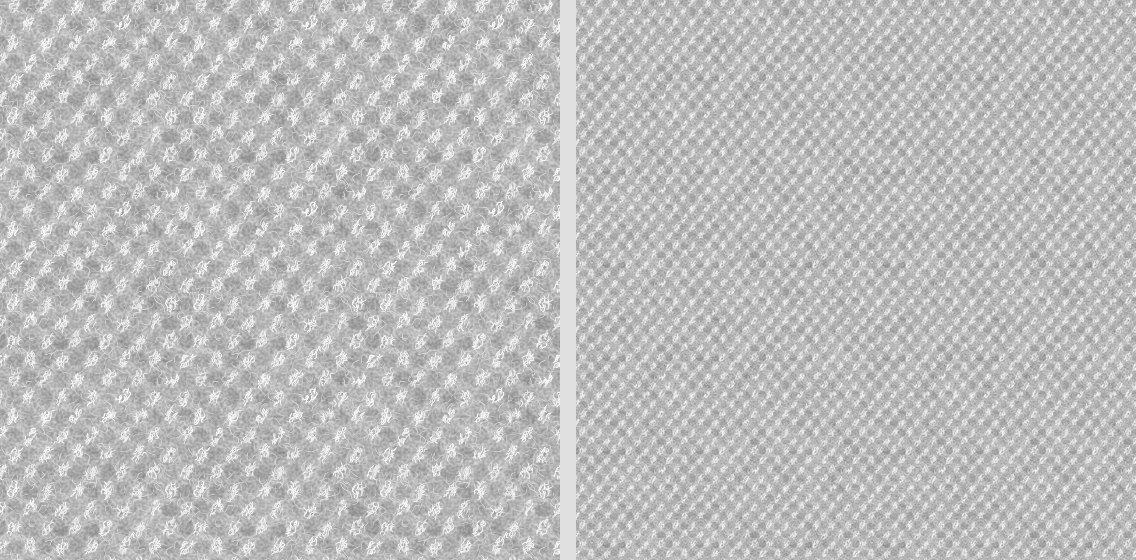
Left, the tile; right, the same tile 2 across and 2 down.
Write a WebGL 2 fragment shader that draws this texture.

```glsl
#version 300 es
// Grey knitted fleece: staggered slanted tufts of white fibre over soft round pads.
precision highp float;

uniform vec2 u_resolution;
out vec4 fragColor;

const vec2 BLOCKS = vec2(3.0);              // identical swatches across and up
const vec2 BLOCK_GRID = vec2(6.0, 10.0);    // tufts across, rows up in one swatch
const vec2 GRID = BLOCKS * BLOCK_GRID;
const vec2 PHASE = vec2(0.47, 0.70);        // position of the first tuft in its cell
const vec2 TUFT_SIZE = vec2(0.0100, 0.0132); // half extents of a tuft
const float TUFT_SLANT = 0.35;
const float TUFT_JITTER = 0.006;
const int TUFT_STRANDS = 15;
const int LOOSE_STRANDS = 8;
const float STRAND_WIDTH = 0.0003;          // half width
const float LOOSE_WIDTH = 0.0001;
const float PAD_RADIUS = 0.0175;
const float BASE_TONE = 0.705;
const float FIBRE_TONE = 1.0;
const float LOOSE_TONE = 0.88;
const float TAU = 6.2831853;

// Integer hash giving three values in 0..1
vec3 hash3(ivec3 key) {
  uvec3 v = uvec3(key) * 1664525u + 1013904223u;
  v.x += v.y * v.z; v.y += v.z * v.x; v.z += v.x * v.y;
  v ^= v >> 16u;
  v.x += v.y * v.z; v.y += v.z * v.x; v.z += v.x * v.y;
  return vec3(v >> 8u) / 16777216.0;
}

float cornerGradient(vec2 cell, vec2 f, vec2 corner, float period) {
  float a = TAU * hash3(ivec3(mod(cell + corner, period), int(period))).x;
  return dot(vec2(cos(a), sin(a)), f - corner);
}

// Gradient noise that wraps over a unit square
float noise(vec2 uv, float period) {
  vec2 p = uv * period, cell = floor(p), f = p - cell;
  vec2 u = f * f * f * (f * (f * 6.0 - 15.0) + 10.0);
  float low = mix(cornerGradient(cell, f, vec2(0, 0), period),
                  cornerGradient(cell, f, vec2(1, 0), period), u.x);
  float high = mix(cornerGradient(cell, f, vec2(0, 1), period),
                   cornerGradient(cell, f, vec2(1, 1), period), u.x);
  return mix(low, high, u.y);
}

// Coverage of one curved fibre with tapered ends
float strand(vec2 d, float angle, float halfLength, float bend, float halfWidth, float px) {
  vec2 dir = vec2(cos(angle), sin(angle));
  float along = dot(d, dir) / halfLength;
  float across = dot(d, vec2(-dir.y, dir.x)) / halfLength;
  float curve = bend * (along * along - 0.3) + 0.12 * sin(along * 4.0 + bend * 9.0);
  float slope = 2.0 * bend * along + 0.48 * cos(along * 4.0 + bend * 9.0);
  float dist = abs(across - curve) * halfLength / sqrt(1.0 + slope * slope);
  float body = 1.0 - smoothstep(halfWidth, halfWidth + px, dist);
  return body * (1.0 - smoothstep(0.6, 1.0, abs(along)));
}

void main() {
  vec2 uv = gl_FragCoord.xy / u_resolution;
  vec2 swatch = uv * BLOCKS;
  float px = max(0.0011, 0.75 / min(u_resolution.x, u_resolution.y));
  vec2 q = uv * GRID - PHASE;

  // Matted ground, with a slight drift between swatches
  float tone = BASE_TONE + 0.04 * noise(uv, 9.0) + 0.05 * noise(swatch, 11.0)
             + 0.07 * noise(swatch, 30.0) + 0.14 * noise(swatch, 67.0);
  float tangle = noise(swatch, 59.0);
  float bright = 0.0, loose = 0.0;

  for (int j = -1; j <= 1; j++) {
    float row = floor(q.y + 0.5) + float(j);
    float shift = 0.5 * mod(row + 1.0, 2.0);
    for (int i = 0; i <= 1; i++) {
      float col = floor(q.x - shift) + float(i);
      ivec2 id = ivec2(mod(vec2(col, row), BLOCK_GRID));
      vec2 d = (q - vec2(col + shift, row)) / GRID;
      vec3 vary = hash3(ivec3(id, 0));
      vec3 wear = hash3(ivec3(mod(vec2(col, row), GRID), 900));

      // Dark pad with a faint rim, halfway to the next tuft
      float r = length(d - vec2(0.5 / GRID.x, 0.0)) / PAD_RADIUS;
      r += 0.12 * sin(3.0 * d.y / PAD_RADIUS + vary.x * TAU);
      float depth = mix(0.015, 0.08, mix(vary.y, wear.x, 0.25));
      tone -= depth * (1.0 - smoothstep(0.55, 0.95, r));
      tone += 0.025 * exp(-pow((r - 0.95) / 0.1, 2.0));

      // Loose thin fibres wandering over the pads
      for (int k = 0; k < LOOSE_STRANDS; k++) {
        vec3 a = hash3(ivec3(id, 100 + k)), b = hash3(ivec3(id, 200 + k));
        vec2 o = d - (a.xy - 0.5) / GRID;
        float s = strand(o, a.z * TAU, mix(0.006, 0.015, b.x), (b.y - 0.5) * 2.2, LOOSE_WIDTH, px);
        loose = max(loose, s * mix(0.25, 0.8, b.z));
      }

      // Glow, shaded gaps and bright strands of the slanted tuft
      d -= (vary.xy - 0.5) * TUFT_JITTER;
      vec2 e = vec2(d.x - TUFT_SLANT * d.y, d.y) / TUFT_SIZE;
      tone += (0.04 + 0.25 * tangle) * exp(-dot(e, e));
      float strength = mix(0.75, 1.0, mix(vary.z, wear.y, 0.25));
      for (int k = 0; k < TUFT_STRANDS; k++) {
        vec3 a = hash3(ivec3(id, 300 + k)), b = hash3(ivec3(id, 400 + k));
        float spread = sqrt(a.x);
        vec2 o = TUFT_SIZE * spread * vec2(cos(a.y * TAU), sin(a.y * TAU));
        o.x += TUFT_SLANT * o.y;
        float angle = 1.15 + (a.z - 0.5) * 1.3;
        float s = strand(d - o, angle, mix(0.004, 0.0085, b.x), (b.y - 0.5) * 1.8, STRAND_WIDTH, px);
        bright = max(bright, s * strength * mix(0.65, 1.0, b.z));
      }
    }
  }

  tone = mix(tone, LOOSE_TONE, loose);
  tone = mix(tone, FIBRE_TONE, bright);
  fragColor = vec4(vec3(clamp(tone, 0.0, 1.0)), 1.0);
}
```
